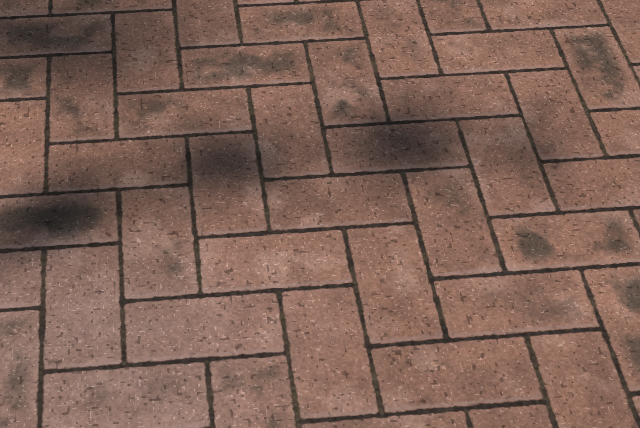
A WebGL 1 fragment shader for this texture:

```glsl
precision highp float;
uniform vec2 u_resolution;

const vec3 CLAY_DARK = vec3(0.48, 0.365, 0.315);
const vec3 CLAY_WARM = vec3(0.60, 0.445, 0.38);
const vec3 CLAY_PALE = vec3(0.68, 0.54, 0.48);
const vec3 DUST = vec3(0.56, 0.465, 0.44);
const vec3 STAIN = vec3(0.30, 0.265, 0.235);
const vec3 JOINT = vec3(0.22, 0.19, 0.175);
const vec3 MOSS = vec3(0.37, 0.32, 0.25);
const vec3 SHADE = vec3(0.42, 0.47, 0.52);

float hash(vec2 p) {
  vec3 q = fract(p.xyx * vec3(0.1031, 0.1030, 0.0973));
  q += dot(q, q.yzx + 33.33);
  return fract((q.x + q.y) * q.z);
}

float noise(vec2 p) {
  vec2 i = floor(p), f = fract(p);
  f = f * f * (3.0 - 2.0 * f);
  return mix(mix(hash(i), hash(i + vec2(1.0, 0.0)), f.x),
             mix(hash(i + vec2(0.0, 1.0)), hash(i + 1.0), f.x), f.y);
}

float fbm(vec2 p) {
  float sum = 0.0, amp = 0.5;
  for (int i = 0; i < 4; i++) {
    sum += amp * noise(p);
    p = p * 2.03 + 17.3;
    amp *= 0.5;
  }
  return sum / 0.9375;
}

// Inverse perspective: canvas point to paving plane, one unit per brick width
vec2 toGround(vec2 p) {
  vec2 tilt = vec2(0.006, 0.045);
  vec2 rowX = vec2(0.1859, 0.0082) - tilt * p.x;
  vec2 rowY = vec2(0.0152, 0.1556) - tilt * p.y;
  vec2 rhs = p - vec2(0.4707, 0.3086);
  float det = rowX.x * rowY.y - rowX.y * rowY.x;
  return vec2(rhs.x * rowY.y - rowX.y * rhs.y, rowX.x * rhs.y - rhs.x * rowY.x) / det;
}

// Herringbone of 2:1 bricks: lower-left corner in xy, half size in zw
vec4 herringbone(vec2 g) {
  vec2 cell = floor(g);
  float k = floor(mod(cell.x - cell.y + 0.5, 4.0));
  float lying = step(k, 1.5);
  float second = step(0.5, k) * step(k, 2.5);
  vec2 corner = cell - second * vec2(lying, 1.0 - lying);
  return vec4(corner, mix(vec2(0.5, 1.0), vec2(1.0, 0.5), lying));
}

// Depth inside a rounded box, negative outside
float boxDepth(vec2 q, vec2 size, float radius) {
  vec2 d = abs(q) - size + radius;
  return radius - length(max(d, 0.0)) - min(max(d.x, d.y), 0.0);
}

vec3 clay(vec2 g, vec2 id, float depth, float dusty, float worn) {
  vec2 shift = id * 3.7;
  float tone = hash(id + 40.0);
  float mottle = fbm(g * 3.0 + shift);
  vec3 col = mix(CLAY_DARK, CLAY_WARM, clamp(0.25 + 0.5 * tone + 1.3 * (mottle - 0.4), 0.0, 1.0));
  col = mix(col, CLAY_PALE, 0.65 * smoothstep(0.5, 0.8, fbm(g * 2.1 + shift + 9.0)));
  col = mix(col, DUST, dusty * (0.3 + 0.5 * mottle));

  // Dark wear gathered towards the middle of some bricks
  float patchy = smoothstep(0.38, 0.68, fbm(g * 2.4 - shift + 5.0));
  float amount = smoothstep(0.3, 0.95, hash(id + 7.0) + worn);
  col = mix(col, STAIN, 0.8 * amount * patchy * smoothstep(0.06, 0.36, depth));

  // Gritty surface with pale flecks and small pits
  float grit = noise(g * 28.0) + 0.6 * noise(g * 55.0);
  col *= 0.87 + 0.16 * grit;
  col += 0.13 * smoothstep(0.78, 0.96, noise(g * 34.0 + 60.0));
  col *= 1.0 - 0.28 * smoothstep(0.78, 0.95, noise(g * 21.0 + 90.0));
  return col;
}

// Soft tree shadow: a broken arched band and a dark upper-left corner
float shadow(vec2 p) {
  vec2 s = p + 0.07 * (vec2(fbm(p * 5.0), fbm(p * 5.0 + 30.0)) - 0.5);
  float off = (s.y - 0.45 - 0.22 * sin(1.653 * s.x)) / 0.085;
  float breaks = 0.68 + 0.32 * cos(15.7 * (s.x - 0.13));
  float band = exp(-off * off) * breaks * (1.0 - smoothstep(1.15, 1.42, s.x));
  vec2 c = (s - vec2(0.10, 0.92)) / vec2(0.38, 0.12);
  return clamp(band + 0.85 * exp(-dot(c, c)), 0.0, 1.0);
}

void main() {
  vec2 p = gl_FragCoord.xy / u_resolution * vec2(1.5, 1.0);
  vec2 g = toGround(p);
  float soft = 6.0 / u_resolution.y;

  vec4 brick = herringbone(g);
  vec2 q = g - brick.xy - brick.zw;
  float ragged = 0.022 * (noise(g * 9.0) - 0.5) + 0.014 * (noise(g * 27.0) - 0.5);
  float depth = boxDepth(q, brick.zw, 0.07) + ragged;

  float dusty = (1.0 - smoothstep(0.3, 1.0, p.x)) * (1.0 - smoothstep(0.25, 0.55, p.y));
  float worn = 0.25 * smoothstep(0.8, 1.4, p.x) * (1.0 - smoothstep(0.2, 0.6, p.y));
  vec3 col = clay(g, brick.xy, depth, dusty, worn);

  // Worn lip, palest on the near edge
  float lip = smoothstep(0.03, 0.06, depth) * (1.0 - smoothstep(0.075, 0.13, depth));
  float nearEdge = smoothstep(0.2, 0.06, q.y + brick.w);
  col = mix(col, DUST * 1.1, lip * (0.15 + 0.5 * nearEdge) * (0.5 + 0.7 * noise(g * 15.0)));

  // Sunken joint, mossy where it runs away from the viewer
  float side = step(brick.z - abs(q.x), brick.w - abs(q.y));
  vec3 joint = mix(JOINT, MOSS, 0.6 * side * noise(g * 5.0)) * (0.8 + 0.4 * noise(g * 25.0));
  col = mix(joint, col, smoothstep(0.032 - soft, 0.032 + soft, depth));

  // Sunlight and shade
  col *= 0.90 + 0.22 * fbm(p * 3.5 + 12.0);
  col *= mix(vec3(1.0), SHADE, shadow(p));
  gl_FragColor = vec4(clamp(col, 0.0, 1.0), 1.0);
}
```
